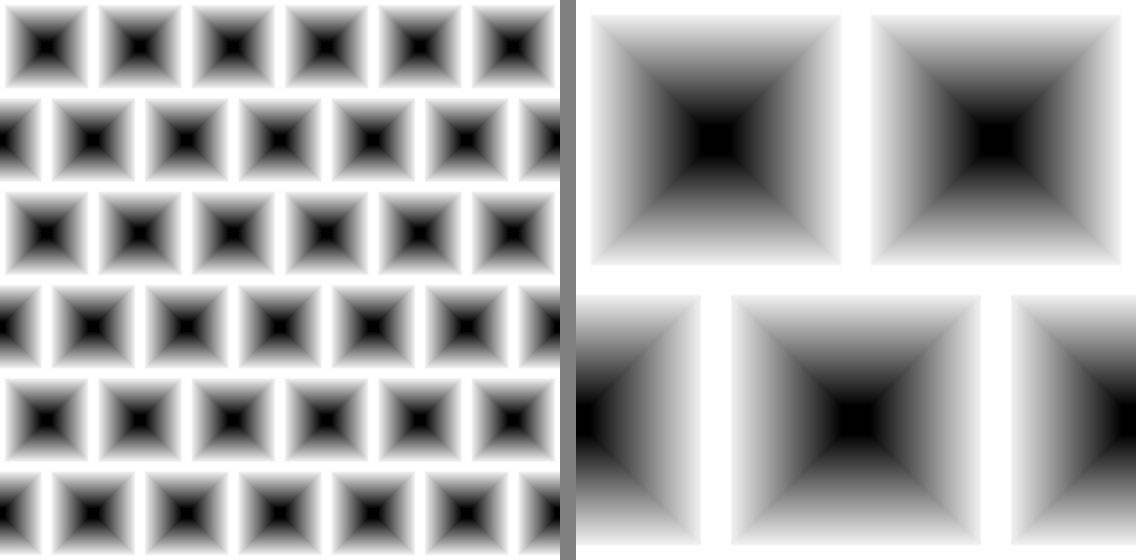
Left: the whole. Right: its middle third, enlarged.
A WebGL 1 fragment shader for this pattern:

```glsl
precision highp float;

uniform vec2 u_resolution;

// Distance from the centre of a cell, measured along square rings
float squareDistance(vec2 cell) {
  vec2 offset = abs(cell - 0.5);
  return max(offset.x, offset.y);
}

void main() {
  vec2 grid = 6.0 * gl_FragCoord.xy / u_resolution;
  float pixel = 6.0 / min(u_resolution.x, u_resolution.y);

  // Every second row is pushed sideways by half a cell
  float row = floor(grid.y);
  grid.x += 0.5 * (1.0 - mod(row, 2.0));

  // Pyramid shading: black core rising to pale grey at the rim
  float ring = squareDistance(fract(grid));
  float shade = clamp((ring - 0.05) * 2.4, 0.0, 1.0);

  // White gap between the squares
  float gap = smoothstep(0.447 - pixel, 0.447 + pixel, ring);
  gl_FragColor = vec4(vec3(mix(shade, 1.0, gap)), 1.0);
}
```
